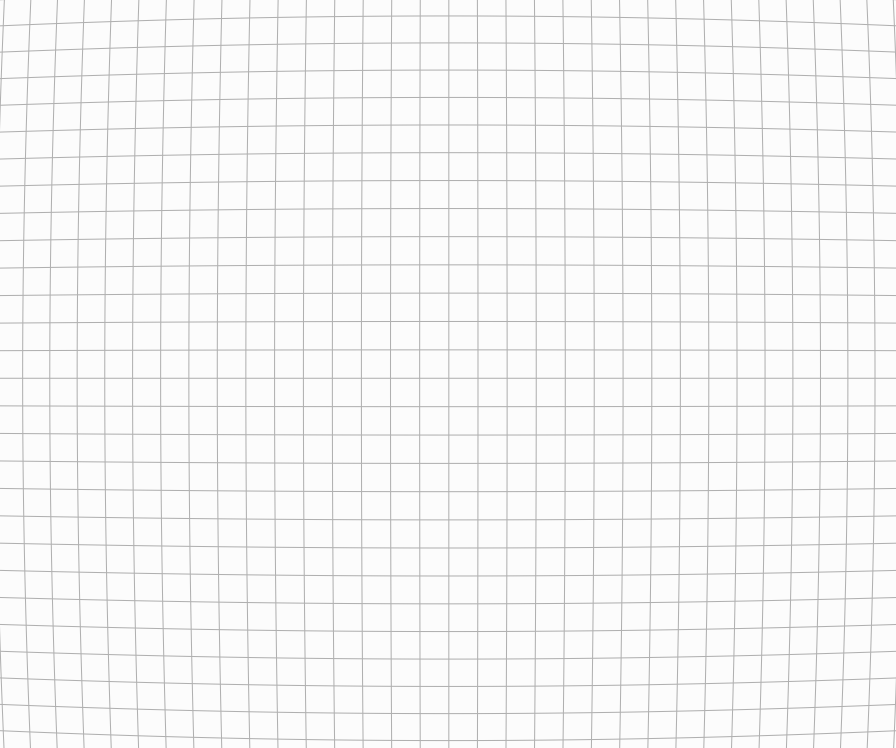
A WebGL 2 fragment shader for this pattern:

```glsl
#version 300 es
precision highp float;
// A fine grey grid on near-white paper, bowed outward by barrel distortion.
// Each point is pushed out by a radial term, then the distance to the nearest
// grid line is turned into the share of the pixel that the line covers.

uniform vec2 u_resolution;
out vec4 fragColor;

// All lengths are in canvas heights, measured from the canvas middle.
const vec2 LENS_CENTER = vec2(0.0011, -0.0057);
const vec2 CELL_SIZE = vec2(0.0390, 0.03798);
const float BARREL = 0.0824;
const float LINE_WIDTH = 0.0014;
const vec3 PAPER = vec3(0.99);
const vec3 INK = vec3(0.69);

// Radial distortion: cells shrink with distance from the lens center.
vec2 barrelWarp(vec2 p) {
    return p * (1.0 + BARREL * dot(p, p));
}

// Share of a one-pixel box covered by a line of the given width, in pixels.
float lineCoverage(float distancePx, float widthPx) {
    float halfWidth = 0.5 * widthPx;
    float nearSide = clamp(0.5 + halfWidth - distancePx, 0.0, 1.0);
    float farSide = clamp(0.5 - halfWidth - distancePx, 0.0, 1.0);
    return nearSide - farSide;
}

void main() {
    vec2 p = (gl_FragCoord.xy - 0.5 * u_resolution) / u_resolution.y;
    vec2 grid = barrelWarp(p - LENS_CENTER) / CELL_SIZE;

    // Distance to the nearest line of each family, in pixels.
    vec2 dx = dFdx(grid);
    vec2 dy = dFdy(grid);
    vec2 cellsPerPixel = vec2(length(vec2(dx.x, dy.x)), length(vec2(dx.y, dy.y)));
    vec2 distancePx = abs(fract(grid - 0.5) - 0.5) / cellsPerPixel;

    // Lay both families of lines over the paper.
    float widthPx = LINE_WIDTH * u_resolution.y;
    float vertical = lineCoverage(distancePx.x, widthPx);
    float horizontal = lineCoverage(distancePx.y, widthPx);
    float ink = 1.0 - (1.0 - vertical) * (1.0 - horizontal);

    fragColor = vec4(mix(PAPER, INK, ink), 1.0);
}
```
